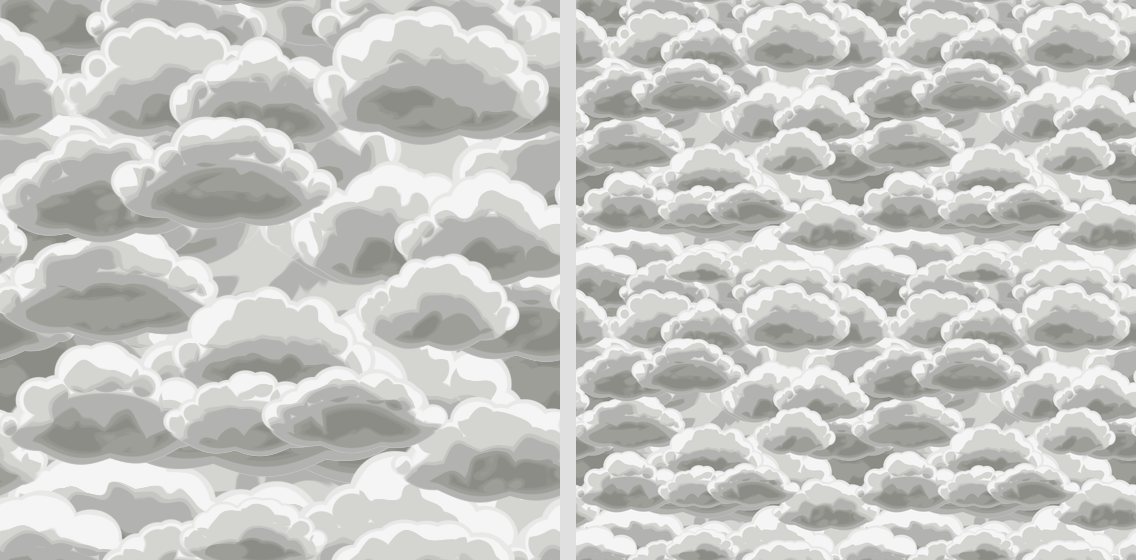
Left: one tile. Right: repeated 2 by 2.
Write a Shadertoy shader that draws this pattern.

```glsl
const vec3 WHITE = vec3(0.96, 0.96, 0.96);
const vec3 LIGHT = vec3(0.83, 0.83, 0.82);
const vec3 MID   = vec3(0.70, 0.70, 0.69);
const vec3 DARK  = vec3(0.62, 0.62, 0.60);
const vec3 DEEP  = vec3(0.55, 0.55, 0.53);
const float EDGE = 0.0016;

float hash(vec2 p) {
    vec3 q = fract(vec3(p.xyx) * 0.1031);
    q += dot(q, q.yzx + 33.33);
    return fract((q.x + q.y) * q.z);
}

// Gradient noise that wraps after a whole number of cells
float corner(vec2 cell, vec2 offset, vec2 period, float seed) {
    float angle = 6.28319 * hash(mod(cell, period) + seed);
    return dot(vec2(cos(angle), sin(angle)), offset);
}

float noise(vec2 uv, vec2 period, float seed) {
    vec2 p = uv * period, cell = floor(p), f = p - cell;
    vec2 s = f * f * f * (f * (f * 6.0 - 15.0) + 10.0);
    vec2 x = vec2(1.0, 0.0), y = vec2(0.0, 1.0);
    float low = mix(corner(cell, f, period, seed),
                    corner(cell + x, f - x, period, seed), s.x);
    float high = mix(corner(cell + y, f - y, period, seed),
                     corner(cell + 1.0, f - 1.0, period, seed), s.x);
    return mix(low, high, s.y);
}

// Distance to a heap of round puffs on a shallow scalloped belly
float puffs(vec2 p, float count, float seed) {
    float belly = 0.27 + 0.07 * abs(sin(p.x * 5.0 + seed));
    float d = (length(p / vec2(0.88, p.y > 0.0 ? 0.45 : belly)) - 1.0) * 0.3;
    for (float i = 0.0; i < count; i++) {
        float a = hash(vec2(i, seed)), b = hash(vec2(i + 31.0, seed));
        float t = (i + 0.5 + 0.5 * (a - 0.5)) / count * 2.0 - 1.0;
        float arch = 1.0 - t * t;
        vec2 centre = vec2(t * 0.9, 0.48 * arch * mix(0.8, 1.15, b) - 0.02);
        d = min(d, length(p - centre) - mix(0.13, 0.26, arch) * mix(0.75, 1.2, a));
    }
    return d;
}

vec3 fill(vec3 base, vec3 ink, float d, float soft) {
    return mix(base, ink, 1.0 - smoothstep(-soft, soft, d));
}

// One cloud in its own units, shaded from white crown to deep belly
vec3 paintCloud(vec3 base, vec2 p, vec2 uv, float size, float seed) {
    float outer = puffs(p, 9.0, seed);
    float soft = EDGE / size;
    if (outer > soft) return base;

    vec2 wobble = vec2(noise(uv, vec2(17.0), seed), noise(uv, vec2(19.0), seed + 7.0));
    vec2 q = p + 0.13 * wobble;
    float crown = smoothstep(-0.12, 0.12, p.y);
    float drop = mix(0.24, 0.52, hash(vec2(seed, 5.0)));
    float rim = mix(0.09, 0.2, hash(vec2(seed, 9.0)));

    // Crown
    vec3 c = fill(base, mix(LIGHT, WHITE, 0.6), outer, soft);
    c = fill(c, WHITE, outer + 0.035 + 0.03 * wobble.x, soft);
    float light = puffs(q + vec2(0.03, rim), 8.0, seed + 3.0) + 0.06 * wobble.y;
    c = fill(c, LIGHT, max(light, outer + 0.07 * crown), soft);

    // Shadow steps
    float shade = puffs(q + vec2(0.0, drop), 7.0, seed + 11.0);
    float under = outer + 0.09 * crown;
    c = fill(c, mix(LIGHT, MID, 0.45), max(shade - 0.035, under), soft);
    c = fill(c, MID, max(shade, under), soft);
    float dark = puffs(q + vec2(-0.05, drop + 0.19), 6.0, seed + 17.0);
    dark = max(dark, under + 0.05);
    c = fill(c, DARK, dark, soft);

    // Billowing deep patches
    float patches = noise(uv, vec2(9.0, 17.0), seed + 23.0)
                  + 0.5 * abs(noise(uv, vec2(21.0, 29.0), seed + 29.0));
    c = fill(c, mix(DARK, DEEP, 0.5), max(dark + 0.03, (patches - 0.2) * 0.3), soft);
    return fill(c, DEEP, max(dark + 0.05, (patches - 0.12) * 0.3), soft);
}

// Jittered rows of wrapped clouds, stacked in shuffled order
vec3 paintLayer(vec3 c, vec2 uv, vec2 grid, vec2 sizes, float seed) {
    float total = grid.x * grid.y;
    for (float i = 0.0; i < total; i++) {
        float id = mod(i * 7.0, total);
        float row = floor(id / grid.x), key = id + seed;
        vec2 jitter = vec2(hash(vec2(key, 1.0)), hash(vec2(key, 2.0))) - 0.5;
        vec2 centre = (vec2(mod(id, grid.x) + 0.5 * mod(row, 2.0), row) + 0.6 * jitter) / grid;
        float size = mix(sizes.x, sizes.y, hash(vec2(key, 3.0)));
        float tall = mix(0.85, 1.15, hash(vec2(key, 4.0)));
        vec2 p = (fract(uv - centre + 0.5) - 0.5) / (size * vec2(1.0, tall));
        if (abs(p.x) < 1.25 && abs(p.y) < 1.0) c = paintCloud(c, p, uv, size, key);
    }
    return c;
}

void mainImage(out vec4 fragColor, in vec2 fragCoord) {
    vec2 uv = fragCoord / iResolution.xy;
    float haze = noise(uv, vec2(5.0, 8.0), 3.0) + 0.4 * abs(noise(uv, vec2(15.0), 8.0));
    vec3 c = fill(MID, LIGHT, haze - 0.08, 0.02);
    c = paintLayer(c, uv, vec2(4.0, 3.0), vec2(0.26, 0.33), 40.0);
    c = paintLayer(c, uv, vec2(4.0, 5.0), vec2(0.14, 0.23), 90.0);
    fragColor = vec4(c, 1.0);
}
```
